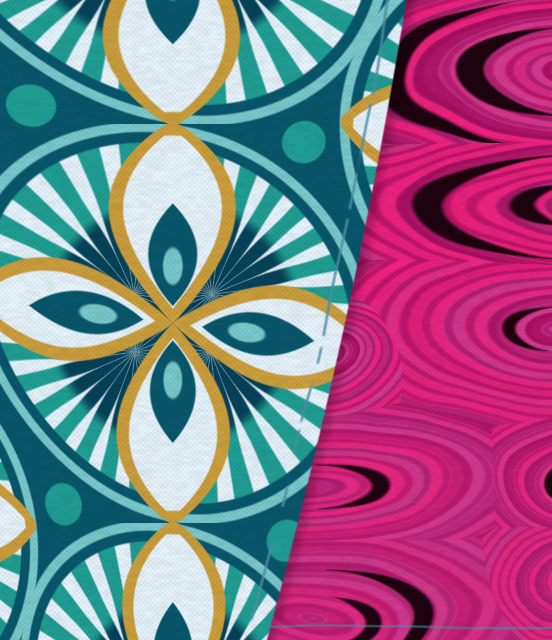
Write a WebGL 2 fragment shader that draws this texture.

```glsl
#version 300 es
precision highp float;
uniform vec2 u_resolution;
out vec4 fragColor;

const float PI = 3.14159265;

// Palette
const vec3 TEAL = vec3(0.03, 0.33, 0.41);
const vec3 NAVY = vec3(0.02, 0.25, 0.34);
const vec3 GREEN = vec3(0.12, 0.60, 0.56);
const vec3 AQUA = vec3(0.46, 0.76, 0.77);
const vec3 WHITE = vec3(0.87, 0.92, 0.95);
const vec3 GOLD = vec3(0.77, 0.60, 0.23);
const vec3 THREAD = vec3(0.30, 0.55, 0.63);
const vec3 PINK = vec3(0.90, 0.13, 0.48);
const vec3 PLUM = vec3(0.60, 0.04, 0.35);
const vec3 MAUVE = vec3(0.80, 0.22, 0.54);
const vec3 INK = vec3(0.11, 0.01, 0.05);

// Medallion lattice
const vec2 CENTER = vec2(0.270, 0.495);
const vec2 STEP = vec2(0.560, 0.276);
const float DROP = 0.623;
const vec2 DOT = vec2(0.193, 0.283);
const float DOT_RADIUS = 0.033;
const float RING = 0.303;
const float RING_SKEW = 0.075;
const float FAN_EDGE = 0.279;
const float RAYS = 6.0;
const vec2 FAN_APEX = vec2(0.060, 0.045);
const float PETAL_LENGTH = 0.314;
const float RIM = 0.021;
const float PETAL_TILT = 0.125;

// Marbling
const float BANDS = 9.0;
const int COMBS = 8;
// Center, then radii
const vec4 COMB[COMBS] = vec4[COMBS](
    vec4(0.898, 0.876, 0.290, 0.125), vec4(0.898, 0.674, 0.325, 0.105),
    vec4(0.872, 0.492, 0.300, 0.130), vec4(0.520, 0.440, 0.110, 0.085),
    vec4(0.482, 0.250, 0.300, 0.100), vec4(0.482, 0.040, 0.325, 0.145),
    vec4(0.898, 0.258, 0.130, 0.100), vec4(0.885, 0.100, 0.120, 0.105));
// Two ink levels, ink half width, facing side
const vec4 INKING[COMBS] = vec4[COMBS](
    vec4(0.57, 0.97, 0.075, -1.0), vec4(0.70, 0.28, 0.070, -1.0),
    vec4(0.27, -1.0, 0.035, -1.0), vec4(-1.0, -1.0, 0.010, 1.0),
    vec4(0.35, -1.0, 0.050, 1.0), vec4(0.55, 0.27, 0.055, 1.0),
    vec4(0.33, -1.0, 0.060, -1.0), vec4(-1.0, -1.0, 0.010, -1.0));

float cover(float d) {
    float w = 0.8 / u_resolution.y + 0.0008;
    return 1.0 - smoothstep(-w, w, d);
}

float hash(vec2 p) {
    vec3 h = fract(p.xyx * vec3(0.1031, 0.1030, 0.0973));
    h += dot(h, h.yzx + 33.33);
    return fract((h.x + h.y) * h.z);
}

float noise(vec2 p) {
    vec2 i = floor(p), f = fract(p);
    f = f * f * (3.0 - 2.0 * f);
    return mix(mix(hash(i), hash(i + vec2(1, 0)), f.x),
               mix(hash(i + vec2(0, 1)), hash(i + 1.0), f.x), f.y);
}

float petal(float along, float across, float halfWidth) {
    float t = clamp(along / PETAL_LENGTH, 0.0, 1.0);
    float w = halfWidth * pow(max(sin(PI * pow(t, 1.2)), 0.0), 0.75);
    return max(abs(across) - w, along - PETAL_LENGTH);
}

// Dark seed with a pale drop inside
vec3 seed(vec3 col, float along, float across, float mid, vec2 size) {
    float u = (along - mid) / size.x;
    col = mix(col, TEAL, cover(abs(across) - size.y * (1.0 - u * u)));
    vec2 drop = vec2(along - mid + 0.018, across) / vec2(0.029, 0.015);
    return mix(col, AQUA, cover((length(drop) - 1.0) * 0.015));
}

vec2 wrapDrop(vec2 q) {
    return vec2(q.x, q.y - DROP * round(q.y / DROP));
}

vec3 medallions(vec2 p) {
    // Fabric stretch, widening towards the top
    vec2 d = p - CENTER;
    d.x /= 1.0 + (0.32 - 0.5 * d.x) * d.y;

    // Nearest medallion and gap dot
    float ring = 9.0, dots = 9.0;
    vec2 q = d;
    for (int i = -1; i <= 1; i++) {
        vec2 c = d - float(i) * STEP;
        vec2 w = wrapDrop(c);
        float r = length(w) + RING_SKEW * 2.0 * w.x * w.y / max(length(w), 1e-4);
        if (r < ring) { ring = r; q = w; }
        dots = min(dots, min(length(wrapDrop(c - DOT)), length(wrapDrop(c + DOT))));
    }
    vec3 col = mix(TEAL, GREEN, cover(dots - DOT_RADIUS));
    col = mix(col, AQUA, cover(abs(ring - RING) - 0.0075));

    // Ray fans between the petals
    vec2 f = abs(q) - FAN_APEX;
    float reach = length(f);
    float ray = abs(fract(atan(f.y, f.x) * RAYS * 2.0 / PI) - 0.5);
    float wedge = 0.25 * smoothstep(0.04, 0.17, reach) - 0.02;
    vec3 fan = mix(NAVY, GREEN, smoothstep(0.180, 0.205, length(q)));
    fan = mix(fan, WHITE, cover((ray - wedge) * reach * PI * 0.5 / RAYS));
    col = mix(col, fan, cover(ring - FAN_EDGE));

    // Four petals with gold rims
    float tilted = q.y + PETAL_TILT * q.x;
    float leaf = min(petal(abs(q.y), q.x, 0.094), petal(abs(q.x), tilted, 0.080));
    col = mix(col, GOLD, cover(leaf));
    col = mix(col, WHITE, cover(leaf + RIM));
    col = seed(col, abs(q.y), q.x, 0.107, vec2(0.080, 0.037));
    return seed(col, abs(q.x), tilted, 0.134, vec2(0.088, 0.033));
}

vec3 bandColor(float i, float id) {
    float h = hash(vec2(i + 3.0, id * 7.0 + 1.0));
    vec3 c = mix(PINK, MAUVE, smoothstep(0.2, 0.8, h));
    return mix(c, PLUM, 0.75 * mod(i, 2.0) * hash(vec2(id + 5.0, i)));
}

vec3 marbling(vec2 p) {
    p += 0.030 * (vec2(noise(p * 7.0), noise(p * 7.0 + 40.0)) - 0.5);
    float level = 9.0, facing = 0.0;
    int id = 0;
    for (int i = 0; i < COMBS; i++) {
        vec2 e = (p - COMB[i].xy) / COMB[i].zw;
        float m = length(e);
        if (m < level) { level = m; id = i; facing = INKING[i].w * e.x / max(m, 1e-3); }
    }
    // Nested bands with dark contours
    float b = level * BANDS + 0.5 * noise(p * 14.0);
    float k = floor(b), f = fract(b);
    vec3 col = mix(bandColor(k, float(id)), bandColor(k + 1.0, float(id)), smoothstep(0.82, 1.0, f));
    col = mix(col, PLUM, 0.55 * smoothstep(0.30, 0.08, abs(f - 0.65)));
    col = mix(col, MAUVE * 0.95, 0.30 * (1.0 - smoothstep(0.1, 0.6, p.y)));

    // Tapered ink crescents
    vec4 s = INKING[id];
    float width = s.z * smoothstep(0.05, 0.95, facing);
    float ink = min(abs(level - s.x), abs(level - s.y) + 0.015) - width;
    return mix(col, INK, cover(ink * COMB[id].w) * step(0.001, width));
}

void main() {
    vec2 p = gl_FragCoord.xy / u_resolution.y;
    float seam = p.x - (0.417 + 0.218 * p.y + 0.056 * p.y * (1.0 - p.y));
    vec3 pinkCloth = marbling(p) * mix(0.78, 1.0, smoothstep(0.0, 0.025, seam));
    vec3 col = mix(pinkCloth, medallions(p), cover(seam));

    // Stitches beside the seam and along the hem
    float stitch = abs(seam + 0.026 + 0.010 * noise(vec2(p.y * 9.0, 2.0))) - 0.0022;
    col = mix(col, THREAD, 0.8 * cover(stitch) * smoothstep(0.1, 0.3, noise(vec2(p.y * 45.0, 8.0))));
    float hem = abs(p.y - 0.018 - 0.006 * noise(vec2(p.x * 8.0, 5.0))) - 0.0015;
    col = mix(col, THREAD, 0.7 * cover(hem) * step(0.0, seam));

    // Woven threads
    vec2 weave = sin(p * 2.0 * PI * 130.0 + 2.0 * noise(p * 20.0));
    col *= 1.0 + 0.035 * weave.x * weave.y + 0.06 * (noise(p * vec2(90.0, 260.0)) - 0.5);
    fragColor = vec4(col, 1.0);
}
```
